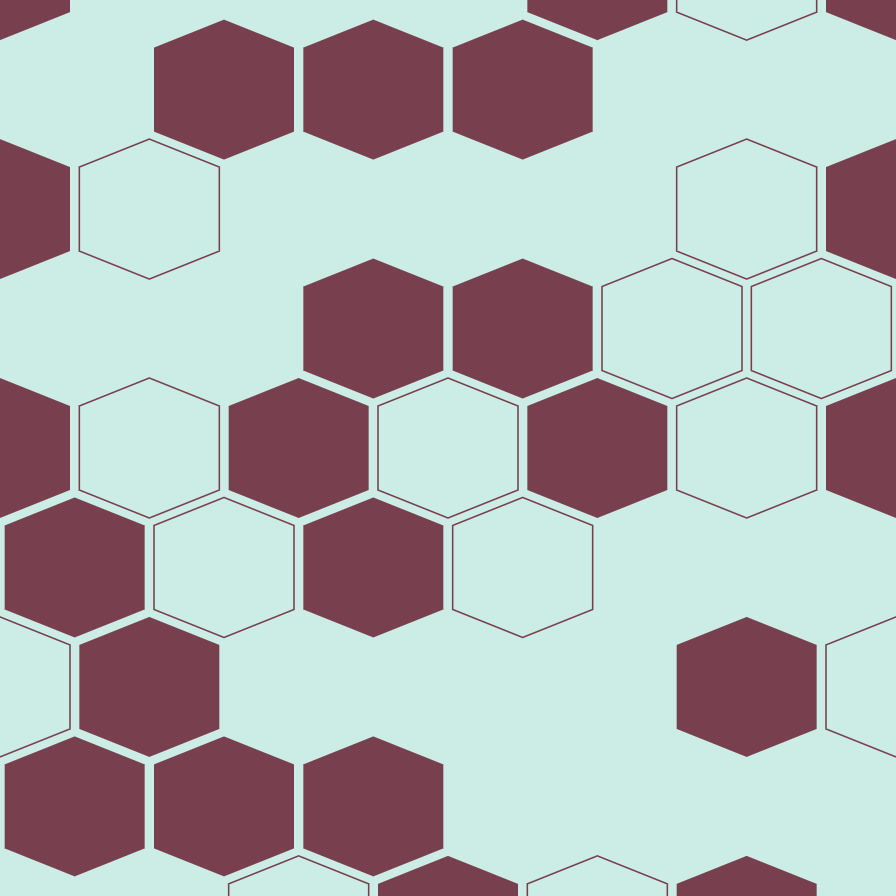
Write a Shadertoy shader that draws this pattern.

```glsl
const float PI = 3.14159265;

// Signed distance to a slightly squat pointy-top hexagon
float hexagonDistance(vec2 p) {
    p = abs(p);
    return max(p.x - 0.9375, (0.4 * p.x + p.y - 0.9375) / sqrt(1.16));
}

// Drifting patches of occupied cells, with a full middle row
bool isOccupied(float x, float row) {
    float drift = row * (0.29 + row * (-1.84 + row * 3.71)) + 1.84;
    return row == 0.0 || cos((x - drift) * PI / 6.0) > -0.1;
}

// Alternating solid cells, more frequent towards the left
bool isSolid(float x, float row) {
    float shift = clamp(row, 0.0, 2.0);
    return cos((x - shift) * PI / 2.0) + 0.1 * (7.9 - x) > 0.0;
}

void mainImage(out vec4 fragColor, in vec2 fragCoord) {
    // Six columns across, seven and a half rows down
    vec2 p = 12.0 * fragCoord / iResolution.y;
    float pixel = 12.0 / iResolution.y;
    float rowPosition = (6.0 - p.y) / 1.6;
    float ink = 0.0;

    // Neighbouring rows interlock, so test the two nearest
    for (int i = 0; i < 2; i++) {
        float row = floor(rowPosition) + float(i);
        float stagger = mod(row, 2.0);
        float x = 2.0 * floor((p.x - stagger) / 2.0 + 0.5) + stagger;
        if (!isOccupied(x, row)) continue;

        float d = hexagonDistance(p - vec2(x, 6.0 - 1.6 * row));
        if (!isSolid(x, row)) d = abs(d) - 0.0105;
        ink = max(ink, clamp(0.5 - d / pixel, 0.0, 1.0));
    }

    vec3 mint = vec3(0.80, 0.93, 0.90);
    vec3 plum = vec3(0.47, 0.25, 0.31);
    fragColor = vec4(mix(mint, plum, ink), 1.0);
}
```
